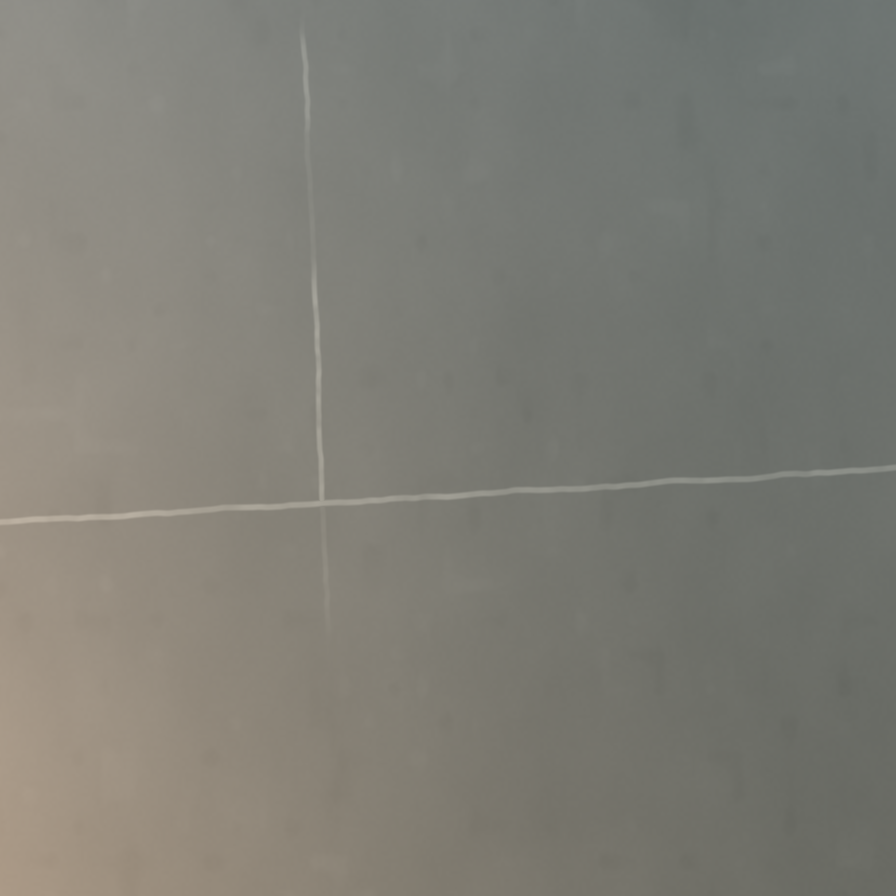
A WebGL 2 fragment shader for this texture:

```glsl
#version 300 es
precision highp float;
// Softly lit grey stone tiles crossed by two thin, worn and slightly tilted grout lines.

uniform vec2 u_resolution;
out vec4 fragColor;

#define JOINT vec2(0.3607, 0.4385)   // where the grout lines meet
#define ROW_SLOPE 0.060              // rise of the horizontal line
#define COLUMN_SLOPE -0.042          // lean of the vertical line
#define ROW_WIDTH 0.0064
#define COLUMN_WIDTH 0.0056
#define WOBBLE 0.0028
#define MOTTLE 0.034
#define LIGHT_FALLOFF 1.6
#define GROUT_LIFT vec3(0.135, 0.132, 0.125)

const vec3 TOP_LEFT     = vec3(0.560, 0.555, 0.530);
const vec3 TOP_RIGHT    = vec3(0.425, 0.452, 0.443);
const vec3 BOTTOM_LEFT  = vec3(0.668, 0.600, 0.525);
const vec3 BOTTOM_RIGHT = vec3(0.415, 0.418, 0.390);

float hash(vec2 p) {
    vec3 q = fract(vec3(p.xyx) * 0.1031);
    q += dot(q, q.yzx + 33.33);
    return fract((q.x + q.y) * q.z);
}

float noise(vec2 p) {
    vec2 cell = floor(p), f = fract(p);
    f = f * f * (3.0 - 2.0 * f);
    float low = mix(hash(cell), hash(cell + vec2(1, 0)), f.x);
    float high = mix(hash(cell + vec2(0, 1)), hash(cell + vec2(1, 1)), f.x);
    return mix(low, high, f.y);
}

// Layered noise centred on zero
float cloud(vec2 p) {
    float sum = 0.0, gain = 0.5;
    for (int i = 0; i < 5; i++) {
        sum += gain * (noise(p) - 0.5);
        p = mat2(1.6, 1.2, -1.2, 1.6) * p + 17.3;
        gain *= 0.5;
    }
    return sum;
}

// Small sideways drift along a grout line
float drift(float t, float seed) {
    return WOBBLE * ((noise(vec2(t * 24.0, seed)) - 0.5)
                   + 0.5 * (noise(vec2(t * 80.0, seed + 9.0)) - 0.5));
}

// Soft-edged stroke, never sharper than one pixel
float stroke(float dist, float width) {
    float soft = max(0.0018, 1.0 / min(u_resolution.x, u_resolution.y));
    return 1.0 - smoothstep(0.5 * width - soft, 0.5 * width + soft, abs(dist));
}

void main() {
    vec2 uv = gl_FragCoord.xy / u_resolution;

    // Warm light from the lower left, cool shade to the right
    float shade = 1.0 - pow(1.0 - uv.x, LIGHT_FALLOFF);
    vec3 color = mix(mix(BOTTOM_LEFT, TOP_LEFT, uv.y),
                     mix(BOTTOM_RIGHT, TOP_RIGHT, uv.y), shade);

    // Cloudy stone with faint upright smears and small dark and light flecks
    float stone = cloud(uv * 5.0 + 3.0) + 0.6 * cloud(uv * vec2(18.0, 9.0) + 41.0);
    color += MOTTLE * stone * vec3(1.0, 0.96, 0.92);
    color += 0.012 * cloud(uv * vec2(9.0, 2.5) + 70.0) * vec3(1.2, 0.9, 1.0);
    float fleck = noise(uv * vec2(34.0, 26.0) + 12.0);
    color += 0.012 * (smoothstep(0.82, 1.0, fleck) - smoothstep(0.22, 0.0, fleck));

    // Distances to the two grout lines
    vec2 offset = uv - JOINT;
    float rowDist = offset.y - ROW_SLOPE * offset.x + drift(uv.x, 4.0);
    float columnDist = offset.x - COLUMN_SLOPE * offset.y + drift(uv.y, 31.0);

    // The row is nearly even; the column fades mid-way and below the joint
    float grain = noise(uv * 110.0);
    float rowWear = 0.72 + 0.28 * noise(vec2(uv.x * 28.0, 8.0)) + 0.2 * (grain - 0.5);
    float upper = smoothstep(0.84, 0.87, uv.y) * smoothstep(0.985, 0.94, uv.y);
    float lower = smoothstep(0.74, 0.66, uv.y);
    float above = smoothstep(-0.004, 0.004, rowDist);
    float below = 0.22 * smoothstep(0.27, 0.34, uv.y);
    float faint = 0.20 * smoothstep(1.0, 0.95, uv.y);
    float columnWear = mix(below, max(faint, max(0.62 * upper, 0.85 * lower)), above);
    columnWear *= 0.75 + 0.5 * grain;

    // Worn haze beside the column, then the grout itself
    float haze = exp(-abs(columnDist) * 75.0) * cloud(uv * vec2(30.0, 14.0) + 5.0);
    color += 0.035 * haze;
    float grout = max(stroke(rowDist, ROW_WIDTH) * rowWear,
                      stroke(columnDist, COLUMN_WIDTH) * columnWear);
    color += GROUT_LIFT * grout;

    // Fine surface grain
    color += 0.006 * (noise(uv * 230.0) - 0.5);
    fragColor = vec4(clamp(color, 0.0, 1.0), 1.0);
}
```
